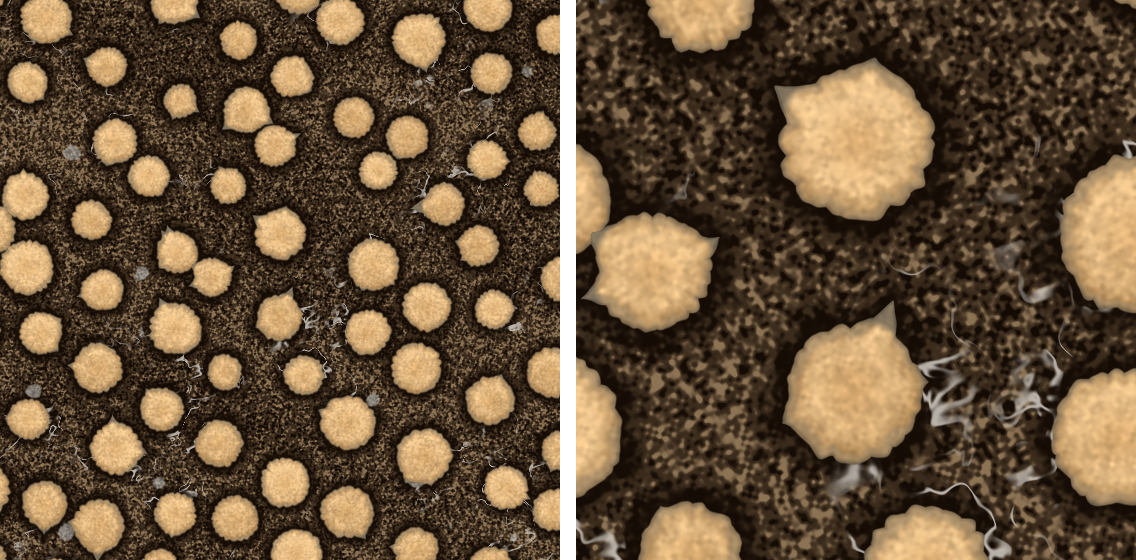
Left, the full canvas; right, a detail of the centre.
Write a WebGL 1 fragment shader that draws this pattern.

```glsl
precision highp float;
uniform vec2 u_resolution;

const float GRAIN_CELLS = 7.8;     // grains across the canvas
const float LAYOUT_TURN = 0.45;    // rotation of the grain layout, radians
const float MIN_RADIUS = 0.23;     // radii in cells
const float MAX_RADIUS = 0.43;
const float REACH = 0.56;          // how far a grain may extend from its cell centre
const float SPIKE_LENGTH = 0.48;   // relative to the grain radius
const float SCALLOP_DEPTH = 0.10;
const float SHADOW_WIDTH = 0.21;
const float SPECKLE_SCALE = 250.0;
const float PEBBLE_CELLS = 5.0;
const float PEBBLE_CHANCE = 0.38;

const vec3 SHADOW = vec3(0.08, 0.045, 0.018);
const vec3 SOIL = vec3(0.23, 0.17, 0.11);
const vec3 SPECK = vec3(0.55, 0.45, 0.33);
const vec3 TAN = vec3(0.70, 0.54, 0.34);
const vec3 CREAM = vec3(0.94, 0.78, 0.56);
const vec3 OCHRE = vec3(0.83, 0.63, 0.39);
const vec3 RIM = vec3(0.64, 0.55, 0.42);
const vec3 SPIKE = vec3(0.46, 0.42, 0.35);
const vec3 THREAD = vec3(0.82, 0.80, 0.77);
const vec3 PEBBLE = vec3(0.58, 0.56, 0.53);

float hash(vec2 p) {
  return fract(sin(dot(p, vec2(127.1, 311.7))) * 43758.5453);
}

vec2 hash2(vec2 p) {
  return vec2(hash(p), hash(p + 41.3));
}

float noise(vec2 p) {
  vec2 i = floor(p), f = fract(p);
  f = f * f * (3.0 - 2.0 * f);
  return mix(mix(hash(i), hash(i + vec2(1.0, 0.0)), f.x),
             mix(hash(i + vec2(0.0, 1.0)), hash(i + vec2(1.0, 1.0)), f.x), f.y);
}

float fbm(vec2 p) {
  float sum = 0.0, weight = 0.533;
  for (int i = 0; i < 4; i++) {
    sum += weight * noise(p);
    p = mat2(1.6, 1.2, -1.2, 1.6) * p + 5.7;
    weight *= 0.5;
  }
  return sum;
}

// Fine grit from two layers turned against each other
float grit(vec2 uv) {
  vec2 q = uv * SPECKLE_SCALE;
  return 0.5 * noise(mat2(0.8, 0.6, -0.6, 0.8) * q) + 0.5 * noise(mat2(1.2, -0.7, 0.7, 1.2) * q + 9.0);
}

// Relative outline radius: uneven body, scallops and up to three spikes
float outline(vec2 dir, vec2 id) {
  float angle = atan(dir.y, dir.x);
  float lobes = 7.0 + floor(4.0 * hash(id + 3.1));
  float scallop = abs(sin(lobes * angle + 3.0 * noise(dir * 1.5 + id * 7.0)));
  float r = 0.92 + 0.10 * noise(dir * 2.2 + id * 5.0);
  r += SCALLOP_DEPTH * (scallop - 0.4) * noise(dir * 3.0 + id * 9.0);
  r += 0.05 * (noise(dir * 9.0 + id * 3.0) - 0.5);
  for (int i = 0; i < 3; i++) {
    vec2 h = hash2(id + 17.0 * float(i) + 8.0);
    float turn = 6.2832 * h.x;
    float away = acos(clamp(dot(dir, vec2(cos(turn), sin(turn))), -1.0, 1.0));
    r += SPIKE_LENGTH * h.y * h.y * h.y * exp(-8.0 * away);
  }
  return r;
}

// Distance to the closest grain; surface.xy = offset from its centre in radii, z = its tone
float grains(vec2 p, out vec3 surface) {
  float nearest = 10.0;
  surface = vec3(0.0);
  for (int j = -1; j <= 1; j++) {
    float row = floor(p.y) + float(j);
    float shift = 0.5 * mod(row, 2.0);
    for (int i = -1; i <= 1; i++) {
      vec2 id = vec2(floor(p.x - shift) + float(i), row);
      float radius = mix(MIN_RADIUS, MAX_RADIUS, 0.6 * hash(id + 0.7) + 0.4 * noise(id * 0.35));
      vec2 jitter = (2.0 * hash2(id + 2.3) - 1.0) * (REACH - radius);
      vec2 offset = p - id - vec2(shift + 0.5, 0.5) - jitter + 0.0001;
      float len = max(length(offset), 0.0001);
      float d = len - radius * outline(offset / len, id);
      if (d < nearest) {
        nearest = d;
        surface = vec3(offset / radius, hash(id + 6.1));
      }
    }
  }
  return nearest;
}

vec3 groundColor(vec2 uv, vec2 p, float dist) {
  float swirl = noise(p * vec2(0.8, 1.4) + 2.0 * noise(p * 0.7));
  float speckle = grit(uv);
  float lit = smoothstep(-0.03, SHADOW_WIDTH, dist + 0.06 * (speckle - 0.5));
  float value = lit * (0.49 + 0.3 * (swirl - 0.5) + 1.75 * (speckle - 0.5));
  vec3 color = mix(SHADOW, SOIL, smoothstep(0.0, 0.4, value));
  color = mix(color, SPECK, smoothstep(0.42, 0.98, value));

  // Pale broken threads close to the grains
  float ridge = abs(fbm(p * 2.6 + 0.5 * noise(p * 7.0)) - 0.5);
  float patchMask = smoothstep(0.5, 0.68, noise(p * 1.2 + 7.0)) * smoothstep(0.42, 0.08, dist);
  float thread = smoothstep(0.03, 0.004, ridge) * smoothstep(0.2, 0.65, noise(p * 9.0));
  color = mix(color, THREAD, 0.85 * thread * patchMask);

  // Sparse grey pebbles
  vec2 q = uv * PEBBLE_CELLS, id = floor(q);
  vec2 offset = fract(q) - 0.2 - 0.6 * hash2(id + 12.0);
  float size = mix(0.04, 0.08, hash(id + 5.0)) * (0.8 + 0.4 * noise(q * 14.0));
  float pebble = smoothstep(0.012, -0.012, length(offset) - size) * step(hash(id), PEBBLE_CHANCE);
  return mix(color, PEBBLE * (0.7 + 0.6 * speckle), 0.85 * pebble);
}

vec3 grainColor(vec2 uv, vec2 p, vec3 surface, float dist) {
  float t = length(surface.xy);
  float mottle = fbm(p * 5.0) - 0.5;
  float fine = grit(uv) - 0.5;
  float edge = smoothstep(-0.13, 0.0, dist + 0.12 * mottle);
  float tone = 0.82 + 0.8 * mottle + 0.4 * fine + 0.35 * (surface.z - 0.5);
  tone += 0.22 * dot(surface.xy, vec2(-0.5, 0.85)) - 0.75 * edge;
  vec3 color = mix(TAN, CREAM, clamp(tone, 0.0, 1.0));
  color = mix(color, OCHRE, 0.5 * (1.0 - smoothstep(0.0, 0.65, t)));
  color = mix(color, RIM, 0.7 * smoothstep(0.5, 1.0, edge));
  color = mix(color, SPIKE, 0.85 * smoothstep(0.95, 1.12, t));
  return color * (1.0 - 0.22 * smoothstep(-0.03, 0.0, dist) + 0.2 * fine);
}

void main() {
  float side = min(u_resolution.x, u_resolution.y);
  vec2 uv = gl_FragCoord.xy / side;
  float c = cos(LAYOUT_TURN), s = sin(LAYOUT_TURN);
  vec2 p = mat2(c, s, -s, c) * uv * GRAIN_CELLS + vec2(13.3, 5.6);
  vec3 surface;
  float dist = grains(p, surface);
  float soft = 1.2 * GRAIN_CELLS / side;
  float cover = smoothstep(soft, -soft, dist);
  vec3 color = mix(groundColor(uv, p, dist), grainColor(uv, p, surface, dist), cover);
  gl_FragColor = vec4(color, 1.0);
}
```
